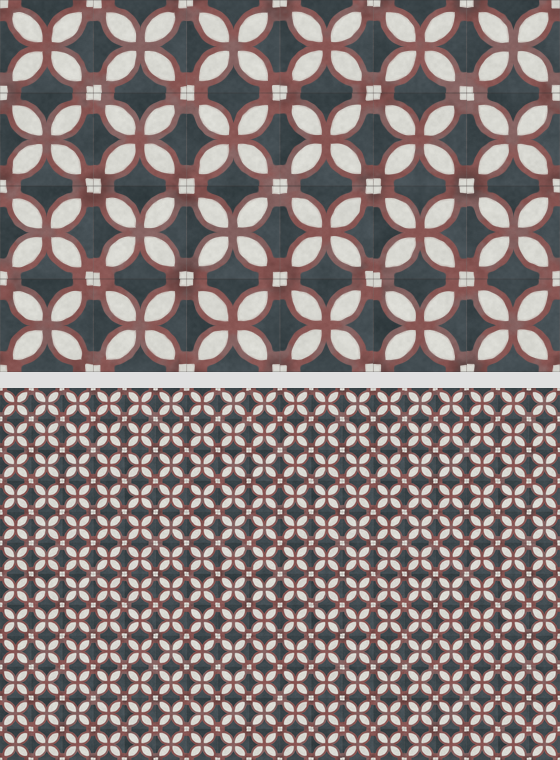
Top, the tile; bottom, the same tile 3 across and 3 down.
A Shadertoy shader for this pattern:

```glsl
const vec2 TILES = vec2(6.0, 4.0);
const vec3 CREAM = vec3(0.85, 0.85, 0.825);
const vec3 CREAM_WORN = vec3(0.72, 0.66, 0.64);
const vec3 RED = vec3(0.535, 0.335, 0.325);
const vec3 RED_DUSTY = vec3(0.52, 0.385, 0.38);
const vec3 SLATE = vec3(0.275, 0.315, 0.335);
const vec3 SLATE_DEEP = vec3(0.205, 0.245, 0.26);

float hash(vec2 p) {
    return fract(sin(dot(p, vec2(127.1, 311.7))) * 43758.5453);
}

// Value noise that wraps after a whole number of cells
float wrapNoise(vec2 p, vec2 period) {
    vec2 i = floor(p), f = fract(p);
    f = f * f * (3.0 - 2.0 * f);
    vec2 lo = mod(i, period), hi = mod(i + 1.0, period);
    return mix(mix(hash(lo), hash(vec2(hi.x, lo.y)), f.x),
               mix(hash(vec2(lo.x, hi.y)), hash(hi), f.x), f.y);
}

float fbm(vec2 p, vec2 period) {
    float sum = 0.0, amp = 0.5;
    for (int i = 0; i < 4; i++) {
        sum += amp * wrapNoise(p, period);
        p *= 2.0;
        period *= 2.0;
        amp *= 0.5;
    }
    return sum / 0.9375;
}

// Lens lying along x
float lensDistance(vec2 p, float halfLength, float halfWidth) {
    p = abs(p);
    float d = 0.5 * (halfLength * halfLength - halfWidth * halfWidth) / halfWidth;
    bool pastTip = halfLength * p.y < d * (p.x - halfLength);
    return pastTip ? length(p - vec2(halfLength, 0.0))
                   : length(p + vec2(0.0, d)) - d - halfWidth;
}

float smoothUnion(float a, float b, float k) {
    float h = max(k - abs(a - b), 0.0) / k;
    return min(a, b) - 0.25 * k * h * h;
}

float cover(float dist, float soft) {
    return 1.0 - smoothstep(-soft, soft, dist);
}

// Red ribbon around the petals, joined at the centre and flared at the corners
float ribbonDistance(vec2 q, float petal) {
    float ribbon = smoothUnion(petal - 0.062, length(q) - 0.115, 0.03);
    return smoothUnion(ribbon, length(0.5 - q) - 0.225, 0.045);
}

// The top and left fields of each tile are deeper in tone
vec3 slateColor(vec2 p, vec2 id, float cloud, float grain) {
    bool sideways = abs(p.x) > abs(p.y);
    float deep = sideways ? step(p.x, 0.0) : step(0.0, p.y);
    float field = sideways ? 1.0 + deep : 3.0 + deep;
    float tone = mix(0.2, 0.8, deep) + 0.4 * (hash(id + field * 7.3) - 0.5);
    tone += 1.1 * (cloud - 0.5);
    return mix(SLATE, SLATE_DEEP, clamp(tone, -0.2, 1.2)) + 0.05 * (grain - 0.5);
}

void mainImage(out vec4 fragColor, in vec2 fragCoord) {
    vec2 grid = fragCoord / iResolution.xy * TILES;
    vec2 id = mod(floor(grid), TILES);
    vec2 p = fract(grid) - 0.5;
    float pixel = TILES.y / iResolution.y;
    float soft = max(0.8 * pixel, 0.005);

    float cloud = fbm(grid * 4.0, TILES * 4.0);
    float grain = fbm(grid * 24.0 + 5.0, TILES * 24.0);
    float stain = fbm(grid * 3.0 + 11.0, TILES * 3.0);
    float wobble = 0.012 * (wrapNoise(grid * 14.0, TILES * 14.0) - 0.5);

    // Motif, slightly misplaced on every tile
    vec2 shift = 0.012 * (vec2(hash(id + 3.1), hash(id + 8.7)) - 0.5);
    vec2 q = abs(p - shift);
    vec2 diagonal = vec2(q.x + q.y, q.x - q.y) * 0.7071;
    float petal = lensDistance(diagonal - vec2(0.295, 0.0), 0.225, 0.115) + wobble;
    float ribbon = ribbonDistance(q, petal);

    // Corner squares, each quarter cut a little differently
    vec2 edge = 0.5 - abs(p);
    float quarter = 0.079 + 0.02 * (hash(id + sign(p) * 2.3 + 20.0) - 0.5);
    vec2 side = edge - quarter + 0.012;
    float square = length(max(side, 0.0)) + min(max(side.x, side.y), 0.0) - 0.012 + wobble;

    // Pigments
    vec3 slate = slateColor(p, id, cloud, grain);
    vec3 red = mix(RED, RED_DUSTY, smoothstep(0.42, 0.68, cloud));
    red += 0.06 * (grain - 0.5) + 0.03 * (hash(id + 14.0) - 0.5);
    float cornerWear = smoothstep(0.35, 0.05, length(edge));
    red *= 1.0 - 0.28 * cornerWear * smoothstep(0.45, 0.75, stain);
    float white = min(petal, square);
    vec3 cream = CREAM + 0.07 * (grain - 0.5) + 0.05 * (cloud - 0.5);
    float rim = smoothstep(-0.03, 0.0, white) * smoothstep(0.3, 0.7, grain);
    cream = mix(cream, CREAM_WORN, 0.55 * rim);

    vec3 color = mix(slate, red, cover(ribbon, soft));
    color = mix(color, cream, cover(white, soft));

    // Joints: pale dust on upright lines, dark gaps on level ones
    float joint = 0.0035;
    float upright = cover(edge.x - joint, soft) * mix(0.3, 0.7, grain);
    float level = cover(edge.y - joint, soft) * mix(0.45, 0.8, cloud);
    color = mix(color, vec3(0.46, 0.41, 0.4), upright);
    color = mix(color, vec3(0.22, 0.21, 0.21), level);

    fragColor = vec4(clamp(color, 0.0, 1.0), 1.0);
}
```
